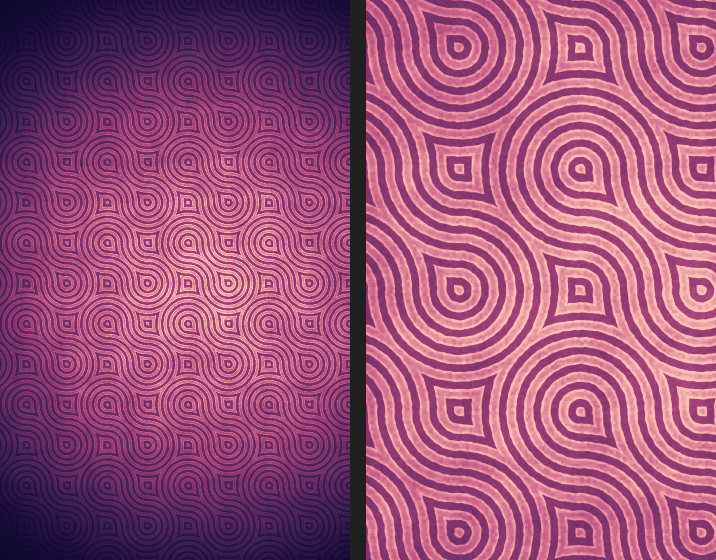
Left: the whole. Right: its middle third, enlarged.
Give the GLSL for this pattern, as a WebGL 1 fragment shader.

```glsl
precision highp float;
// Worn plum wallpaper of nested teardrops and squares joined by wavy bands, lit from the middle.

uniform vec2 u_resolution;

#define REPEATS 4.33            // pattern repeats across the canvas width
#define ORIGIN vec2(0.0757, 1.1367) // one teardrop centre, in canvas widths
#define RINGS 7.0               // bands between neighbouring centres
#define BAND_HALF 0.28          // half width of a light band, in ring spacings
#define GROOVE 0.53             // brightness left in the grooves
#define RIM 0.22                // extra light along the edges of a band
#define ROUGH 0.07              // raggedness of the edges, in ring spacings
#define GLOW_CENTER vec2(0.60, 0.79)
#define GLOW_SCALE vec2(0.60, 0.625)
#define WEAR 0.18
#define GRAIN 0.14

float hash(vec2 p) {
  p = fract(p * vec2(0.1031, 0.1137));
  p += dot(p, p.yx + 33.33);
  return fract((p.x + p.y) * p.x * 17.0);
}

// Distance to the nearest scattered point, for blotches and scuffs
float cellular(vec2 p) {
  vec2 cell = floor(p);
  float nearest = 1.5;
  for (int y = -1; y <= 1; y++) {
    for (int x = -1; x <= 1; x++) {
      vec2 id = cell + vec2(float(x), float(y));
      vec2 point = id + vec2(hash(id + 7.0), hash(id + 91.0));
      nearest = min(nearest, length(p - point));
    }
  }
  return nearest;
}

// Quarter arcs about two opposite corners; one tile in four is turned
float arcDistance(vec2 q) {
  vec2 tile = mod(floor(q), 2.0);
  vec2 f = fract(q);
  if (tile.x > 0.5 && tile.y < 0.5) f.x = 1.0 - f.x;
  return min(length(f), length(1.0 - f));
}

// Night blue through plum and rose to pale peach
vec3 palette(float level) {
  float t = clamp(level, 0.0, 1.2) * 5.0;
  vec3 c = mix(vec3(0.05, 0.03, 0.18), vec3(0.24, 0.12, 0.32), clamp(t, 0.0, 1.0));
  c = mix(c, vec3(0.44, 0.18, 0.40), clamp(t - 1.0, 0.0, 1.0));
  c = mix(c, vec3(0.63, 0.25, 0.47), clamp(t - 2.0, 0.0, 1.0));
  c = mix(c, vec3(0.79, 0.38, 0.54), clamp(t - 3.0, 0.0, 1.0));
  c = mix(c, vec3(0.91, 0.57, 0.62), clamp(t - 4.0, 0.0, 1.0));
  return mix(c, vec3(0.98, 0.76, 0.70), clamp(t - 5.0, 0.0, 1.0));
}

// Broad light that falls to night at the top, the bottom and the corners
float glow(vec2 p) {
  float d = length((p - GLOW_CENTER) * GLOW_SCALE);
  return 0.01 + 0.82 * (1.0 - smoothstep(0.16, 0.61, d)) + 0.25 * exp(-50.0 * d * d);
}

void main() {
  vec2 p = gl_FragCoord.xy / u_resolution.x;

  // Bands with ragged edges and a bright rim
  float tilesAcross = 2.0 * REPEATS;
  float ring = arcDistance((p - ORIGIN) * tilesAcross) * RINGS;
  float offset = abs(fract(ring + 0.5) - 0.5) + ROUGH * (cellular(p * 130.0) - 0.5);
  float soft = 0.02 + 0.4 * RINGS * tilesAcross / u_resolution.x;
  float band = 1.0 - smoothstep(BAND_HALF - soft, BAND_HALF + soft, offset);
  float rim = smoothstep(0.06, BAND_HALF - 0.04, offset);

  // Uneven fading, fine scuffs, crossing creases and grain
  float blotch = cellular(p * 7.0) - 0.5 + 0.6 * (cellular(p * 45.0) - 0.5);
  float crease = sin(p.x * 83.0 + 2.0 * sin(p.y * 5.0)) * sin(p.x * 31.0)
               + sin(p.y * 97.0 + 2.0 * sin(p.x * 6.0)) * sin(p.y * 23.0);
  float grain = hash(floor(p * 320.0)) - 0.5;
  float wear = 1.0 - WEAR * blotch + 0.04 * crease + GRAIN * grain;

  float level = glow(p) * wear * mix(GROOVE, 0.92 + RIM * rim, band);
  gl_FragColor = vec4(palette(level), 1.0);
}
```
